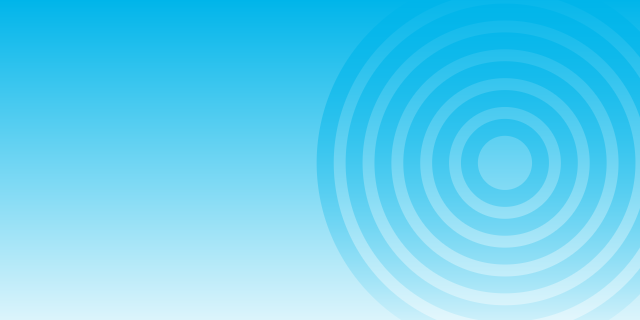
Reproduce this background procedurally as a Shadertoy shader.

```glsl
#define CENTER vec2(1.578, 0.491)
#define DISC_RADIUS 0.5885
#define CORE_RADIUS 0.0846
#define RING_SPACING 0.0901
#define RING_WIDTH 0.0372
#define RING_COUNT 5.0
#define SHADE_STRENGTH 0.8
#define GLOW_STRENGTH 0.47

const vec3 SKY_BLUE = vec3(0.0, 0.71, 0.918);
const vec3 PALE_BLUE = vec3(0.86, 0.958, 0.986);

// Antialiased coverage of a signed distance, one pixel wide
float coverage(float dist) {
    return clamp(0.5 - dist * iResolution.y, 0.0, 1.0);
}

// Distance to the solid core and its evenly spaced rings
float targetDistance(float radius) {
    float firstRing = CORE_RADIUS - 0.5 * RING_WIDTH;
    float index = clamp(round((radius - firstRing) / RING_SPACING), 1.0, RING_COUNT);
    float ring = abs(radius - firstRing - index * RING_SPACING) - 0.5 * RING_WIDTH;
    return min(radius - CORE_RADIUS, ring);
}

void mainImage(out vec4 fragColor, in vec2 fragCoord) {
    vec2 pos = fragCoord / iResolution.y;
    vec2 offset = pos - CENTER;
    float radius = length(offset);

    // Vertical background gradient
    vec3 color = mix(PALE_BLUE, SKY_BLUE, pos.y);

    // Blue disc, fading out downwards
    float height = clamp(0.5 + 0.5 * offset.y / DISC_RADIUS, 0.0, 1.0);
    float shade = SHADE_STRENGTH * height;
    color = mix(color, SKY_BLUE, shade * coverage(radius - DISC_RADIUS));

    // White core and rings, fading out upwards
    float glow = GLOW_STRENGTH * (1.0 - height);
    color = mix(color, vec3(1.0), glow * coverage(targetDistance(radius)));

    fragColor = vec4(color, 1.0);
}
```
